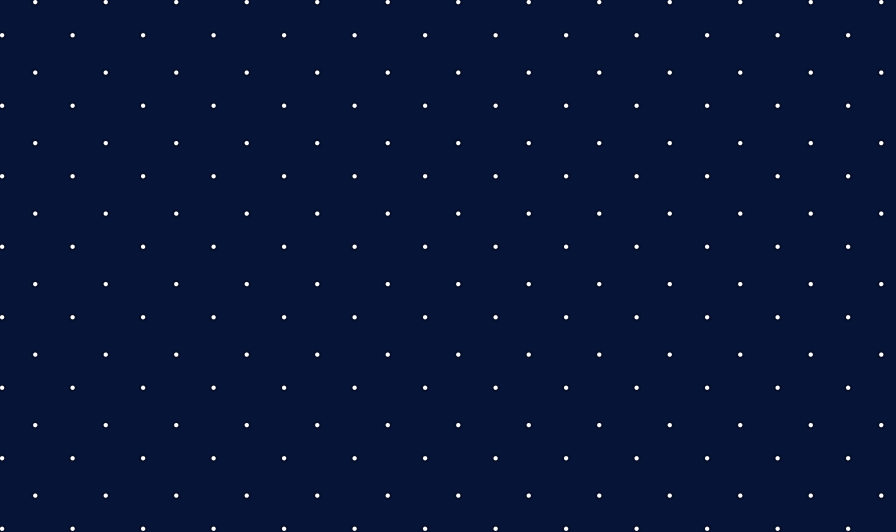
A WebGL 2 fragment shader for this pattern:

```glsl
#version 300 es
precision highp float;

uniform vec2 u_resolution;
out vec4 outColor;

// Distance to the nearest point of a unit lattice through the given offset
float latticeDistance(vec2 p, vec2 offset) {
    return length(fract(p - offset + 0.5) - 0.5);
}

void main() {
    // One cell per repeat, counted from the top left
    float pixel = 12.709 / u_resolution.x;
    vec2 cell = vec2(gl_FragCoord.x, u_resolution.y - gl_FragCoord.y) * pixel;

    // Two interleaved lattices form the staggered rows
    float d = min(latticeDistance(cell, vec2(0.5, 0.03)),
                  latticeDistance(cell, vec2(0.03, 0.5)));

    vec3 navy = vec3(0.025, 0.078, 0.216);
    vec3 shade = vec3(0.02, 0.06, 0.17);
    vec3 white = vec3(1.0);

    // Faint dark rim around each dot
    float rim = 1.0 - smoothstep(0.05, 0.075, d);
    vec3 color = mix(navy, shade, rim);

    // Small white dot with a one-pixel soft edge
    float dot = clamp((0.03 - d) / pixel + 0.5, 0.0, 1.0);
    color = mix(color, white, dot);

    outColor = vec4(color, 1.0);
}
```
